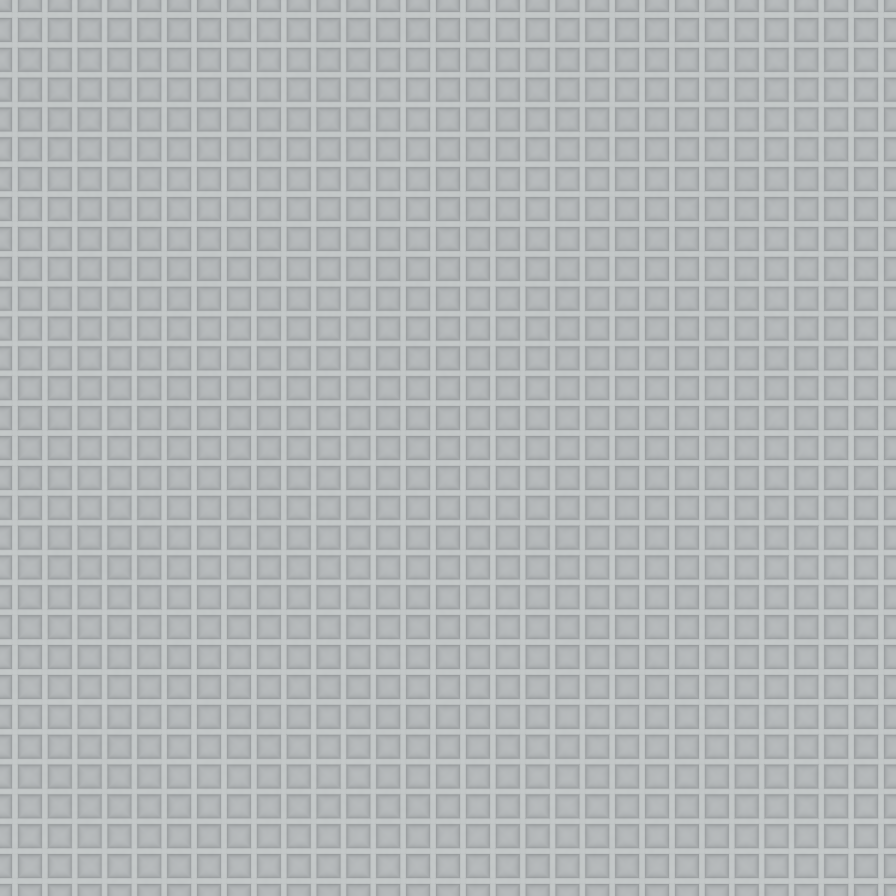
A Shadertoy shader for this pattern:

```glsl
// Square grey lattice of rounded bars over recessed, softly shaded panels.

const float REPEATS = 30.0;
const float BAR_HALF_WIDTH = 0.1;      // in cells
const float SHADOW_REACH = 0.09;       // in cells
const vec3 BAR_CREST = vec3(0.765, 0.782, 0.783);
const vec3 BAR_FLANK = vec3(0.725, 0.740, 0.744);
const vec3 PANEL = vec3(0.718, 0.733, 0.739);
const vec3 RECESS = vec3(0.590, 0.605, 0.612);

vec2 hashGradient(vec2 cell, float period) {
    cell = mod(cell, period);
    float h = fract(sin(dot(cell, vec2(127.1, 311.7))) * 43758.5);
    float angle = 6.28319 * h;
    return vec2(cos(angle), sin(angle));
}

// Gradient noise that wraps after a whole number of cells
float wrappedNoise(vec2 p, float period) {
    vec2 i = floor(p);
    vec2 f = fract(p);
    vec2 u = f * f * f * (f * (f * 6.0 - 15.0) + 10.0);
    vec2 right = vec2(1.0, 0.0);
    vec2 up = vec2(0.0, 1.0);
    float a = dot(hashGradient(i, period), f);
    float b = dot(hashGradient(i + right, period), f - right);
    float c = dot(hashGradient(i + up, period), f - up);
    float d = dot(hashGradient(i + 1.0, period), f - 1.0);
    return mix(mix(a, b, u.x), mix(c, d, u.x), u.y);
}

// Rounded bar tone from the distance to its centre line
vec3 barColor(float centreDistance, float halfWidth) {
    float across = centreDistance / halfWidth;
    return mix(BAR_CREST, BAR_FLANK, smoothstep(0.45, 1.1, across));
}

// Panel darkened near its frame, a little more beneath the upper bar
vec3 panelColor(vec2 inset, float side) {
    float frame = max(min(inset.x, inset.y), 0.0);
    float shadow = exp(-frame / SHADOW_REACH);
    float overhang = exp(-max(inset.y, 0.0) / 0.06) * smoothstep(-0.1, 0.1, side);
    return mix(PANEL, RECESS, shadow) - 0.015 * overhang;
}

void mainImage(out vec4 fragColor, in vec2 fragCoord) {
    vec2 uv = fragCoord / iResolution.xy;
    vec2 local = fract(uv * REPEATS + 0.5) - 0.5;   // panel centre at zero
    vec2 toBar = 0.5 - abs(local);
    vec2 inset = toBar - BAR_HALF_WIDTH;
    float nearest = min(toBar.x, toBar.y);

    // Bars over panels, with edges softened by about one pixel
    float pixel = REPEATS / min(iResolution.x, iResolution.y);
    float barMask = 1.0 - smoothstep(-0.5, 0.5, (nearest - BAR_HALF_WIDTH) / pixel);
    vec3 color = mix(panelColor(inset, local.y),
                     barColor(nearest, BAR_HALF_WIDTH), barMask);

    // Slight crease where bars cross
    float crossing = max(toBar.x, toBar.y);
    float crease = 1.0 - smoothstep(0.0, 0.05, abs(crossing - BAR_HALF_WIDTH));
    color -= 0.008 * crease * barMask;

    // Faint mottling and surface grain
    float mottling = wrappedNoise(uv * 12.0, 12.0);
    float grain = wrappedNoise(uv * 150.0, 150.0);
    color += 0.005 * mottling + 0.008 * grain;

    fragColor = vec4(color, 1.0);
}
```
